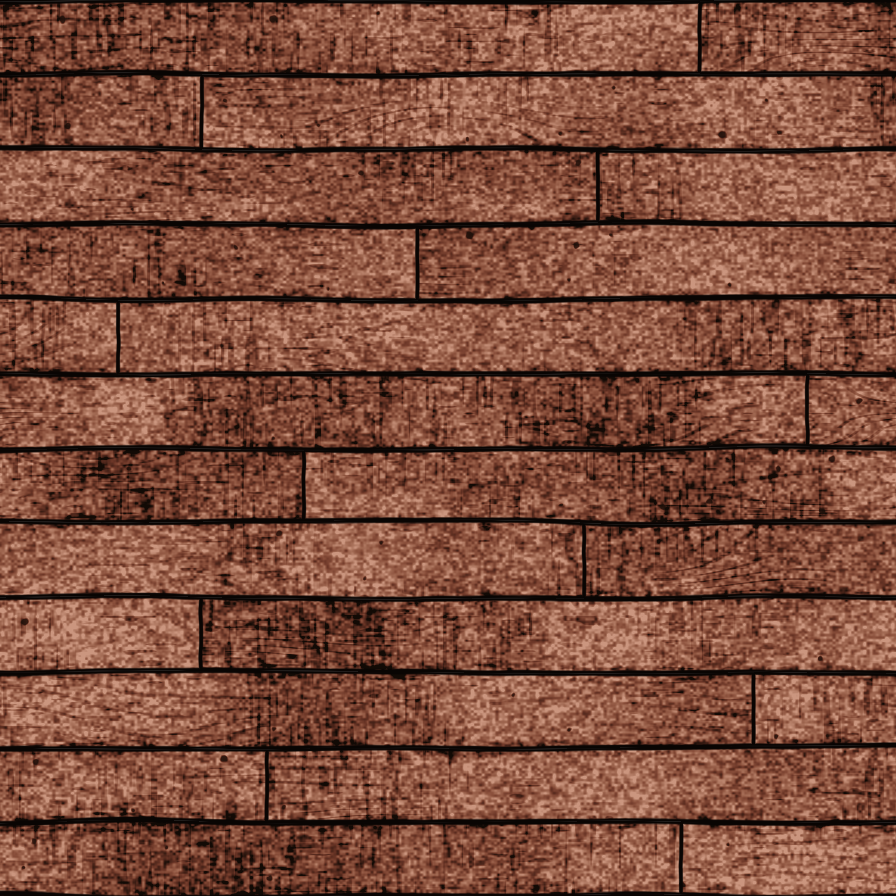
This texture is drawn by a three.js fragment shader. Its source:

```glsl
// Weathered red-brown floorboards: twelve rows of planks with dark seams and rough grain.
varying vec2 vUv;

float hash(vec2 p) {
  vec3 q = fract(vec3(p.xyx) * 0.1031);
  q += dot(q, q.yzx + 33.33);
  return fract((q.x + q.y) * q.z);
}

float noise(vec2 p) {
  vec2 i = floor(p), f = fract(p);
  f = f * f * (3.0 - 2.0 * f);
  return mix(mix(hash(i), hash(i + vec2(1.0, 0.0)), f.x),
             mix(hash(i + vec2(0.0, 1.0)), hash(i + vec2(1.0, 1.0)), f.x), f.y);
}

// Position of the single butt joint in each row, counted from the top.
float jointOf(float row) {
  vec4 group = row < 4.0 ? vec4(0.781, 0.225, 0.667, 0.466)
             : row < 8.0 ? vec4(0.132, 0.901, 0.339, 0.652)
                         : vec4(0.224, 0.841, 0.298, 0.760);
  return dot(group, vec4(equal(vec4(0.0, 1.0, 2.0, 3.0), vec4(mod(row, 4.0)))));
}

// Six wood tones, from seam black (0) to pale highlight (5).
vec3 woodRamp(float t) {
  vec3 c = mix(vec3(0.07, 0.04, 0.02), vec3(0.27, 0.13, 0.09), clamp(t, 0.0, 1.0));
  c = mix(c, vec3(0.42, 0.21, 0.15), clamp(t - 1.0, 0.0, 1.0));
  c = mix(c, vec3(0.54, 0.31, 0.23), clamp(t - 2.0, 0.0, 1.0));
  c = mix(c, vec3(0.64, 0.42, 0.33), clamp(t - 3.0, 0.0, 1.0));
  return mix(c, vec3(0.77, 0.56, 0.47), clamp(t - 4.0, 0.0, 1.2));
}

// Scattered nail holes and small knots.
float holes(vec2 uv) {
  vec2 grid = vec2(18.0, 24.0), cell = floor(uv * grid);
  vec2 center = 0.25 + 0.5 * vec2(hash(cell + 3.0), hash(cell + 71.0));
  vec2 d = (fract(uv * grid) - center) / grid;
  d += 0.002 * (vec2(noise(uv * 260.0), noise(uv * 260.0 + 40.0)) - 0.5);
  float radius = mix(0.0018, 0.0048, pow(hash(cell + 19.0), 3.0));
  return step(hash(cell + 47.0), 0.13)
       * (1.0 - smoothstep(radius - 0.001, radius + 0.0012, length(d)));
}

void main() {
  vec2 uv = vUv;

  // Rows with slightly wavy seams
  float v = uv.y * 12.0 + 0.07 * (noise(uv * vec2(7.0, 12.0)) - 0.5);
  float row = mod(11.0 - floor(v), 12.0);
  float edge = min(fract(v), 1.0 - fract(v));
  float joint = jointOf(row);

  // Grain coordinates begin at the joint and differ in every row
  vec2 p = vec2(fract(uv.x - joint), uv.y) + (row + 1.0) * vec2(3.7, 1.3);

  // Broad stains and blocky bands
  float tone = 3.55 + 1.3 * (noise(p * vec2(6.0, 14.0)) - 0.5);
  tone += 0.9 * (noise(vec2(p.x * 9.0, row * 5.0)) - 0.5);
  float darkBand = smoothstep(0.64, 0.72, noise(vec2(p.x * 5.0, row * 7.0 + 2.0)));
  tone -= 0.6 * darkBand;

  // Rough speckle
  tone += 3.1 * (noise(p * vec2(290.0, 340.0)) - 0.5);
  tone += 1.9 * (noise(p * vec2(150.0, 210.0) + 9.0) - 0.5);

  // Horizontal fibres, with thin dark cracks
  float fibre = noise(p * vec2(32.0, 330.0) + 17.0);
  tone += 1.0 * (fibre - 0.5);
  float crack = smoothstep(0.74, 0.88, noise(p * vec2(45.0, 260.0) + 53.0));
  tone -= 1.5 * crack * smoothstep(0.3, 0.7, noise(p * vec2(9.0, 22.0) + 5.0));

  // Vertical saw marks
  float saw = smoothstep(0.58, 0.85, noise(p * vec2(250.0, 28.0) + 29.0));
  float sawn = smoothstep(0.45, 0.7, noise(p * vec2(8.0, 10.0) + 61.0));
  tone -= 1.5 * saw * max(sawn, darkBand);

  // Curved growth rings
  float rings = noise(p * vec2(6.0, 22.0) + 83.0) * 5.0 + p.y * 45.0;
  float ringLine = 1.0 - smoothstep(0.03, 0.16, abs(fract(rings) - 0.5));
  float ringArea = smoothstep(0.5, 0.72, noise(p * vec2(5.0, 9.0) + 31.0));
  tone -= 1.7 * ringLine * ringArea * smoothstep(0.2, 0.6, fibre);

  // Worn plank edges and holes
  float wear = smoothstep(0.5, 0.8, noise(p * vec2(110.0, 150.0) + 13.0));
  tone -= 2.0 * wear * (1.0 - smoothstep(0.04, 0.16, edge));
  tone = mix(tone, 0.2, 0.9 * holes(uv));

  // Seams between rows and joints between boards
  float seam = 1.0 - smoothstep(0.022, 0.052, edge + 0.012 * (fibre - 0.5));
  float bend = 0.0012 * (noise(vec2(row * 3.0, uv.y * 60.0)) - 0.5);
  float gap = 1.0 - smoothstep(0.0012, 0.0031, abs(uv.x - joint + bend));
  float glint = (1.0 - smoothstep(0.004, 0.014, edge)) * smoothstep(0.4, 0.8, noise(p * 23.0));
  vec3 seamColor = vec3(0.035, 0.018, 0.012) + 0.09 * glint;

  gl_FragColor = vec4(mix(woodRamp(tone), seamColor, max(seam, gap)), 1.0);
}
```
